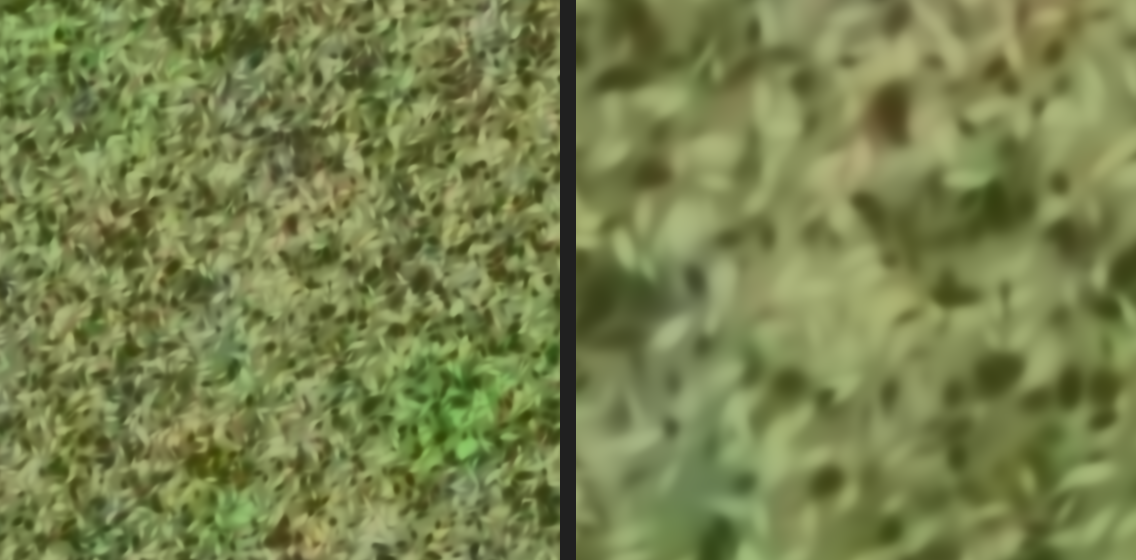
Left, the full canvas; right, a detail of the centre.
Give the GLSL for this texture, as a WebGL 1 fragment shader.

```glsl
precision highp float;
// Sunlit patch of short, tangled lawn grass with soft shadows and green tufts.
uniform vec2 u_resolution;

vec4 hash4(vec2 cell) {
  vec4 p = fract(cell.xyxy * vec4(0.1031, 0.1030, 0.0973, 0.1099));
  p += dot(p, p.wzxy + 33.33);
  return fract((p.xxyz + p.yzzw) * p.zywx);
}

// Cellular scatter of soft strokes: short bright blades and rounder dark gaps.
float strokes(vec2 p, float seed) {
  vec2 cell = floor(p);
  float sum = 0.0;
  for (int j = -1; j <= 1; j++) {
    for (int i = -1; i <= 1; i++) {
      vec2 id = cell + vec2(float(i), float(j));
      vec4 rnd = hash4(id + seed);
      vec2 d = p - id - rnd.xy;
      float angle = 1.0 + (rnd.z - 0.5) * 2.2;
      vec2 along = vec2(cos(angle), sin(angle));
      float height = rnd.w * 2.0 - 1.0;
      float bright = step(0.0, height);
      float u = dot(d, along) / mix(0.46, 0.50, bright);
      float v = (d.x * along.y - d.y * along.x) / mix(0.29, 0.24, bright);
      sum += height * exp(-u * u - v * v);
    }
  }
  return sum;
}

float tuft(vec2 p, vec2 center, float radius) {
  vec2 d = (p - center) / radius;
  return exp(-dot(d, d));
}

void main() {
  vec2 uv = gl_FragCoord.xy / min(u_resolution.x, u_resolution.y);

  // Gentle bending keeps the blades from being straight.
  vec2 p = uv + 0.002 * sin(uv.yx * vec2(83.0, 71.0) + 2.0 * sin(uv * 37.0));

  // Light on the blades, from coarse clumps to single grains.
  float relief = 0.03;
  relief += 0.16 * strokes(p * 10.0, 11.0);
  relief += 0.30 * strokes(p * 25.0, 37.0);
  relief += 0.32 * strokes(p * 36.0, 83.0);
  relief += 0.30 * strokes(p * 49.0, 141.0);

  // Level off the extremes so that light and shade meet in firm edges.
  float tone = 0.485 + 0.26 * relief / sqrt(0.068 + relief * relief);
  float light = (tone - 0.29) / 0.40;
  vec3 color = mix(vec3(0.27, 0.29, 0.11), vec3(0.65, 0.69, 0.46), light);

  // Dry brown, yellow and cool gray-green drifts.
  float dryness = strokes(p * 6.0, 307.0) + 0.8 * strokes(p * 19.0, 353.0);
  float yellowness = strokes(p * 5.0, 401.0) + 0.6 * strokes(p * 15.0, 457.0);
  color += dryness * vec3(0.042, -0.012, 0.012);
  color += yellowness * vec3(0.022, 0.012, -0.05);

  // Fresh green tufts with ragged edges.
  vec2 ragged = uv + 0.05 * vec2(dryness, yellowness);
  float fresh = tuft(ragged, vec2(0.81, 0.27), 0.13)
              + 0.65 * tuft(ragged, vec2(0.41, 0.06), 0.08)
              + 0.45 * tuft(ragged, vec2(0.04, 0.92), 0.22);
  color += fresh * vec3(-0.12, 0.04, -0.06) * (0.6 + 0.5 * light);

  gl_FragColor = vec4(clamp(color, 0.0, 1.0), 1.0);
}
```
